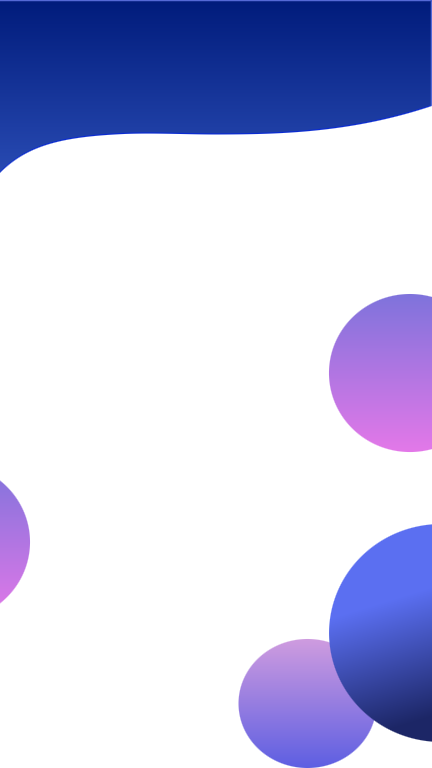
Reproduce this background procedurally as a Shadertoy shader.

```glsl
// A wavy deep-blue header over a white page, with gradient discs at the sides.
#define NAVY        vec3(0.000, 0.106, 0.482)
#define ROYAL       vec3(0.157, 0.290, 0.698)
#define RIM_BLUE    vec3(0.040, 0.170, 0.820)
#define RIM_PALE    vec3(0.330, 0.410, 0.840)
#define VIOLET      vec3(0.495, 0.450, 0.860)
#define PINK        vec3(0.890, 0.470, 0.910)
#define LILAC       vec3(0.810, 0.610, 0.875)
#define INDIGO      vec3(0.365, 0.370, 0.885)
#define AZURE       vec3(0.355, 0.435, 0.945)
#define MIDNIGHT    vec3(0.110, 0.150, 0.400)
#define RIM_WIDTH   0.0016
#define SIDE_RADII  vec2(0.1875, 0.1029)

// Coverage of the region where the field is negative, one pixel soft.
float coverage(float field) {
    return clamp(0.5 - field / max(fwidth(field), 1e-6), 0.0, 1.0);
}

// Depth of the header below the top edge.
float headerDepth(float x) {
    float leftDrop = 0.053 * exp(-10.8 * x);
    float sag = 0.0028 * smoothstep(0.28, 0.51, x);
    float rightRise = 0.037 * pow(max(x - 0.51, 0.0) / 0.49, 2.5);
    return 0.1721 + leftDrop + sag - rightRise;
}

// Paints an elliptical disc whose colour runs along the given axis;
// span holds where the ramp starts and ends, in radii from the centre.
void paintDisc(inout vec3 color, vec2 uv, vec2 center, vec2 radii,
               vec2 axis, vec2 span, vec3 from, vec3 to) {
    vec2 q = (uv - center) / radii;
    float ramp = clamp((dot(q, axis) - span.x) / (span.y - span.x), 0.0, 1.0);
    color = mix(color, mix(from, to, ramp), coverage(length(q) - 1.0));
}

void mainImage(out vec4 fragColor, in vec2 fragCoord) {
    vec2 uv = fragCoord / iResolution.xy;
    vec2 down = vec2(0.0, -1.0);
    vec2 fullSpan = vec2(-1.0, 1.0);
    vec3 color = vec3(1.0);

    // Header: vertical ramp, bright lower rim, pale top and right rims
    float depth = 1.0 - uv.y;
    float edge = depth - headerDepth(uv.x);
    vec3 header = mix(NAVY, ROYAL, clamp(depth / 0.225, 0.0, 1.0));
    header = mix(header, RIM_BLUE, coverage(-edge - RIM_WIDTH));
    float aspect = iResolution.x / iResolution.y;
    float border = min(depth, (1.0 - uv.x) * aspect);
    header = mix(header, RIM_PALE, coverage(border - RIM_WIDTH));
    color = mix(color, header, coverage(edge));

    // Violet-to-pink discs at both sides
    paintDisc(color, uv, vec2(0.949, 0.5143), SIDE_RADII, down, fullSpan, VIOLET, PINK);
    paintDisc(color, uv, vec2(-0.118, 0.2943), SIDE_RADII, down, fullSpan, VIOLET, PINK);

    // Lilac disc at the bottom, overlapped by the large blue one
    paintDisc(color, uv, vec2(0.7118, 0.0840), vec2(0.1597, 0.0840),
              down, fullSpan, LILAC, INDIGO);
    paintDisc(color, uv, vec2(1.021, 0.1758), vec2(0.2593, 0.1419),
              vec2(0.3, -0.95), vec2(-0.42, 0.70), AZURE, MIDNIGHT);

    fragColor = vec4(color, 1.0);
}
```
